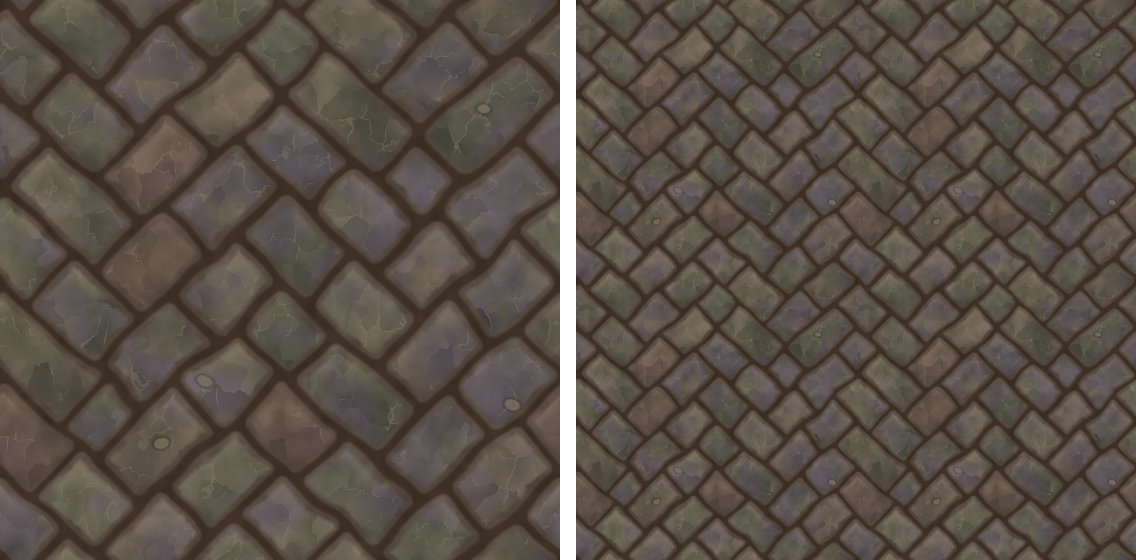
Left, the tile; right, the same tile 2 across and 2 down.
A WebGL 1 fragment shader for this texture:

```glsl
precision highp float;
uniform vec2 u_resolution;

#define HALF_GAP 0.04
#define BEVEL 0.10
#define CORNER 0.12
#define WOBBLE 0.09
#define MORTAR vec3(0.235, 0.185, 0.150)
#define RIM vec3(0.325, 0.275, 0.235)
#define OLIVE vec3(0.345, 0.350, 0.290)
#define WARM vec3(0.415, 0.370, 0.315)
#define VIOLET vec3(0.365, 0.325, 0.365)
#define RUST vec3(0.375, 0.300, 0.265)
#define PALE vec3(0.520, 0.480, 0.395)
#define ROWS 6.0

float hash(vec2 p) {
  vec3 v = fract(vec3(p.xyx) * 0.1031);
  v += dot(v, v.yzx + 33.33);
  return fract((v.x + v.y) * v.z);
}

// Value noise that wraps after a whole number of cells
float noise(vec2 p, float period) {
  vec2 i = floor(p), f = fract(p);
  f = f * f * (3.0 - 2.0 * f);
  vec2 a = mod(i, period), b = mod(i + 1.0, period);
  return mix(mix(hash(a), hash(vec2(b.x, a.y)), f.x),
             mix(hash(vec2(a.x, b.y)), hash(b), f.x), f.y);
}

float fbm(vec2 uv, float cells) {
  float sum = 0.0, amp = 0.5;
  for (int i = 0; i < 4; i++) {
    sum += amp * noise(uv * cells, cells);
    cells *= 2.0;
    amp *= 0.5;
  }
  return sum / 0.9375;
}

// Chipped planes: x = tilt shade, y = distance to crease, z = random value
vec3 facets(vec2 p, float period) {
  vec2 base = floor(p);
  float near = 9.0, next = 9.0, shade = 0.0, pick = 0.0;
  for (int y = -1; y <= 1; y++) {
    for (int x = -1; x <= 1; x++) {
      vec2 c = base + vec2(float(x), float(y));
      vec2 w = mod(c, period);
      vec2 rnd = vec2(hash(w + 11.0), hash(w + 57.0));
      vec2 off = p - c - rnd;
      float d = length(off);
      if (d < near) {
        next = near;
        near = d;
        pick = hash(w + 91.0);
        shade = dot(off, rnd.yx - 0.5) + 0.5 * (pick - 0.5);
      } else {
        next = min(next, d);
      }
    }
  }
  return vec3(shade, next - near, pick);
}

float roundBox(vec2 p, vec2 size, float radius) {
  vec2 d = abs(p) - size + radius;
  return length(max(d, 0.0)) + min(max(d.x, d.y), 0.0) - radius;
}

void main() {
  vec2 uv = gl_FragCoord.xy / u_resolution;

  // Gently bent plane, turned to diagonal axes
  vec2 p = vec2(uv.x, 1.0 - uv.y) * ROWS - vec2(0.03, 0.52);
  p.y += 0.05 * (1.0 - cos(2.0943951 * p.x));
  p += WOBBLE * (vec2(noise(uv * 15.0, 15.0), noise(uv * 15.0 + 7.0, 15.0)) - 0.5);
  vec2 q = vec2(p.x + p.y, p.x - p.y);

  // Zigzag courses: three cells falling, then three rising
  vec2 cell = floor(q + 0.5);
  float turn = floor(mod(cell.x + cell.y + 0.5, 6.0));
  float rising = step(3.0, turn);
  vec2 dir = vec2(1.0 - rising, rising);
  vec2 start = cell - (turn - 3.0 * rising) * dir;
  vec2 course = mod(0.5 * vec2(start.x + start.y, start.x - start.y) + 0.25, ROWS);
  course = floor(course * 2.0) + 20.0 * rising;

  // Each course is cut into two stones of uneven length
  float along = dot(q - start, dir) + 0.5;
  float across = dot(q - start, dir.yx);
  float r = 2.0 * hash(course + 3.0) - 1.0;
  float cut = 1.5 + 0.22 * r + 0.5 * r * r * r;
  float second = step(cut, along);
  float lo = second * cut, hi = mix(cut, 3.0, second);
  vec2 id = course + 41.0 * second;
  vec2 local = vec2(along - 0.5 * (lo + hi), across);
  vec2 size = vec2(0.5 * (hi - lo), 0.5) - HALF_GAP - 0.03 * hash(id + 5.0);
  float inside = -roundBox(local, size, CORNER);
  vec2 o = dir * local.x + dir.yx * local.y;
  vec2 offset = 0.5 * vec2(o.x + o.y, o.x - o.y);

  // Painted surface
  float broad = fbm(uv, 12.0);
  float fine = fbm(uv.yx, 36.0);
  float tint = fbm(uv + 0.5, 10.0);
  vec2 shift = floor(vec2(hash(id + 1.0), hash(id + 2.0)) * 20.0);
  vec2 warp = vec2(broad, fine) * 1.3;
  vec3 plane = facets(uv * 20.0 + shift + warp, 20.0);

  vec3 stone = mix(OLIVE, WARM, clamp(hash(id + 7.0) + 1.6 * (broad - 0.5), 0.0, 1.0));
  stone = mix(stone, VIOLET, smoothstep(0.45, 0.75, tint + 0.3 * (hash(id + 13.0) - 0.5)) * 0.75);
  stone = mix(stone, RUST, smoothstep(0.82, 0.95, hash(id + 17.0)) * 0.7);
  stone *= 1.0 + 0.22 * plane.x + 0.30 * (broad - 0.5) + 0.22 * (fine - 0.5);
  stone *= 0.98 + 0.14 * (hash(id + 19.0) - 0.5);

  // Light from above, worn upper edge and scattered bright cracks
  float upper = smoothstep(-0.1, 0.5, -offset.y - 0.15 * offset.x);
  float worn = smoothstep(BEVEL, BEVEL + 0.05, inside) * (1.0 - smoothstep(0.12, 0.36, inside));
  stone = mix(stone, PALE, upper * (0.16 + 0.50 * worn * smoothstep(0.3, 0.7, broad)));
  stone *= 1.0 - 0.16 * smoothstep(0.05, 0.6, offset.y);
  float crack = (1.0 - smoothstep(0.0, 0.07, plane.y)) * smoothstep(0.52, 0.68, noise(uv * 24.0 + 5.0, 24.0));
  stone = mix(stone, PALE, 0.5 * crack);

  // A pale chip on a few stones
  vec2 spot = (vec2(hash(id + 23.0), hash(id + 29.0)) - 0.5) * 0.5;
  float chip = length((offset - spot) * vec2(1.0, 1.4)) + 0.05 * (fine - 0.5);
  float chipped = step(0.88, hash(id + 31.0));
  stone *= 1.0 - 0.18 * chipped * (1.0 - smoothstep(0.08, 0.12, chip));
  stone = mix(stone, PALE, 0.65 * chipped * (1.0 - smoothstep(0.06, 0.085, chip)));

  // Mortar, brown bevel, then stone face
  vec3 rim = RIM * (0.86 + 0.28 * fine + 0.12 * upper);
  vec3 color = mix(MORTAR * (0.85 + 0.3 * fine), rim, smoothstep(-0.03, 0.035, inside));
  float face = smoothstep(0.4 * BEVEL, 1.2 * BEVEL, inside + 0.08 * (fine - 0.5));
  gl_FragColor = vec4(mix(color, stone, face), 1.0);
}
```
